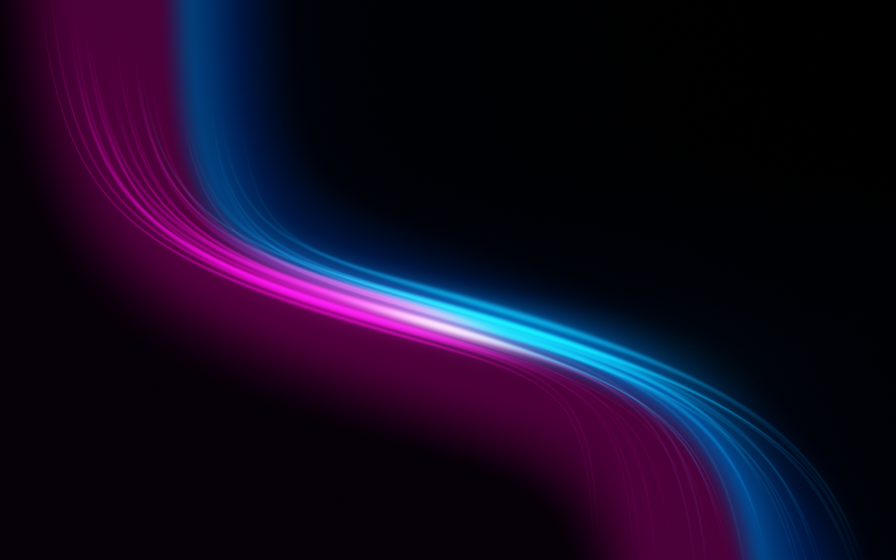
Give the GLSL for this background, as a WebGL 2 fragment shader.

```glsl
#version 300 es
precision highp float;

#define STRANDS 28
#define PIVOT_X 0.76
#define STEEPNESS 3.5
#define JITTER 0.13
#define STRAND_GAIN 0.85
#define HALO_GAIN 0.045
#define MAGENTA vec3(1.0, 0.03, 0.78)
#define CYAN vec3(0.02, 0.62, 1.0)
#define PLUM vec3(0.27, 0.0, 0.19)
#define NAVY vec3(0.0, 0.09, 0.27)
#define TEAL vec3(0.01, 0.22, 0.39)

uniform vec2 u_resolution;
out vec4 fragColor;

float hash(float n) {
    n = fract(n * 0.1031);
    n *= n + 33.33;
    n *= n + n;
    return fract(n);
}

// Signed distance to an S-curve through (PIVOT_X, height); positive to the right.
// reach.x and reach.y are its horizontal extents above and below the pivot.
float curveDistance(vec2 p, float height, vec2 reach, float steep) {
    float u = (height - p.y) * steep;
    float r = u < 0.0 ? reach.x : reach.y;
    float s = 1.0 + u * u / (r * r);
    float slope = steep / (s * sqrt(s));
    return (p.x - PIVOT_X - u / sqrt(s)) / sqrt(1.0 + slope * slope);
}

float gauss(float x, float width) {
    x /= width;
    return exp(-x * x);
}

// Soft plum band on the left, blue band on the right, faint haze beyond.
vec3 backdrop(vec2 p) {
    float seam = curveDistance(p, 0.425, vec2(0.46, 0.62), STEEPNESS);
    float plumEdge = curveDistance(p, 0.25, vec2(0.75, 0.36), 3.0);
    float blueEdge = curveDistance(p, 0.552, vec2(0.29, 0.89), 2.6);
    float side = smoothstep(-0.035, 0.035, seam);

    vec3 left = vec3(0.022, 0.0, 0.03);
    left += PLUM * smoothstep(-0.08, 0.09, plumEdge);

    vec3 right = vec3(0.0, 0.012, 0.045) * exp(-3.5 * max(blueEdge, 0.0));
    right += NAVY * smoothstep(0.06, -0.11, blueEdge);
    right += (TEAL - NAVY) * smoothstep(0.13, 0.0, seam);

    vec3 glow = vec3(0.0, 0.16, 0.36) * exp(-abs(seam - 0.03) / 0.04);
    return mix(left, right, side) + glow * side * gauss(p.x - 0.92, 0.42);
}

// Light filaments that gather at the pivot and fan out at both ends.
vec3 filaments(vec2 p, float pixel) {
    vec3 light = vec3(0.0);
    for (int i = 0; i < STRANDS; i++) {
        float id = float(i) + 1.0;
        float t = float(i) / float(STRANDS - 1);
        float a = hash(id * 7.31);
        float b = hash(id * 13.7 + 5.0);
        float c = hash(id * 3.17 + 11.0);
        vec2 reach = vec2(mix(0.70, 0.39, t), mix(0.34, 0.90, t));
        reach += JITTER * (vec2(a, b) - 0.5);
        float height = mix(0.395, 0.478, t) + 0.02 * (c - 0.5);
        float d = abs(curveDistance(p, height, reach, STEEPNESS));

        // Brightness and thickness swell towards the middle
        float focus = mix(0.58, 0.92, smoothstep(0.2, 0.75, t));
        float swell = gauss(p.x - focus, 0.29);
        float top = mix(1.08, 0.86, t) - 0.12 * b;
        float bottom = 0.2 * a * a - 0.1;
        float ends = (1.0 - smoothstep(top - 0.3, top, p.y))
                   * smoothstep(bottom, bottom + 0.2, p.y);
        float width = max(mix(0.0016, 0.0048, swell) * (0.6 + 0.8 * c), 0.7 * pixel);
        float line = gauss(d, width) * (0.22 + swell) * (0.35 + 0.65 * a);
        float halo = HALO_GAIN * exp(-d / 0.017) * swell;

        // Tint runs from the upper-left hue to the lower-right hue
        float hueLeft = smoothstep(0.5, 0.75, t);
        float hueRight = smoothstep(0.22, 0.5, t);
        float hue = mix(hueLeft, hueRight, smoothstep(0.66, 0.92, p.x));
        vec3 tint = mix(MAGENTA, CYAN, hue);
        float dim = mix(1.0, 0.45, (1.0 - hueRight) * smoothstep(0.72, 1.0, p.x));
        light += tint * (line * STRAND_GAIN + halo) * ends * dim;
    }
    return light;
}

// White-hot streak where the two hues meet.
vec3 core(vec2 p) {
    float d = curveDistance(p, 0.424, vec2(0.55, 0.62), STEEPNESS);
    float along = gauss(p.x - 0.79, 0.13);
    return along * (vec3(1.3, 1.2, 1.3) * gauss(d, 0.008)
                  + vec3(0.3, 0.14, 0.42) * gauss(d, 0.026));
}

void main() {
    vec2 p = gl_FragCoord.xy / u_resolution.y;
    p.x += 0.5 * (1.6 - u_resolution.x / u_resolution.y);
    vec3 light = filaments(p, 1.0 / u_resolution.y) + core(p);
    vec3 base = clamp(backdrop(p), 0.0, 1.0);
    vec3 color = 1.0 - (1.0 - base) * exp(-light);
    // Fine dither against banding
    float grain = hash(gl_FragCoord.x + 57.0 * hash(gl_FragCoord.y)) - 0.5;
    fragColor = vec4(color + grain / 255.0, 1.0);
}
```
